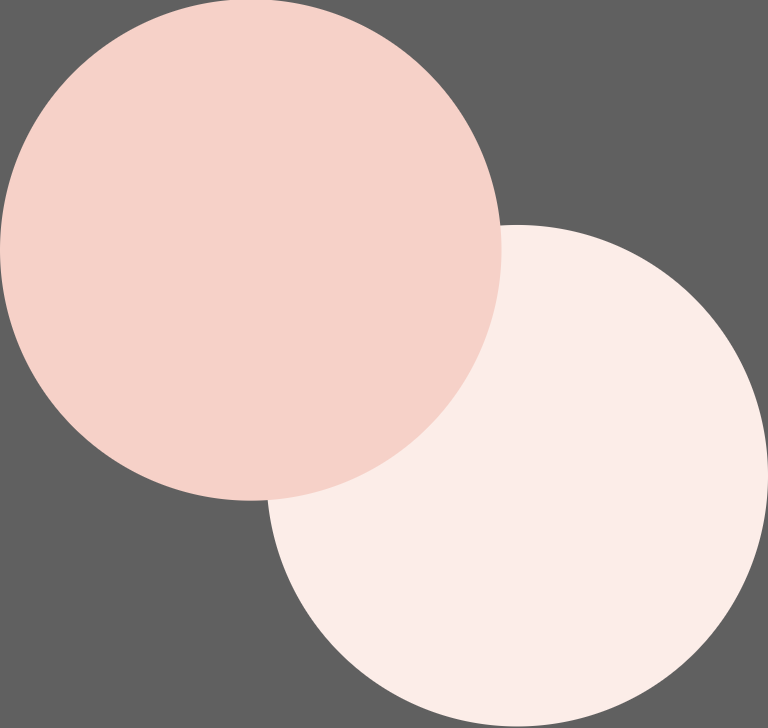
Give the GLSL for this background, as a WebGL 1 fragment shader.

```glsl
precision highp float;

uniform vec2 u_resolution;

// Colours
const vec3 GRAY = vec3(0.376, 0.376, 0.376);
const vec3 PINK = vec3(0.964, 0.820, 0.784);
const vec3 CREAM = vec3(0.988, 0.929, 0.910);

// Layout, in units of the canvas width
const float RADIUS = 0.3265;
const vec2 PINK_CENTER = vec2(0.3265, 0.6225);
const vec2 CREAM_CENTER = vec2(0.6735, 0.3285);

// Antialiased coverage of a disc
float discMask(vec2 point, vec2 center, float pixel) {
    float dist = length(point - center) - RADIUS;
    return clamp(0.5 - dist / pixel, 0.0, 1.0);
}

void main() {
    float pixel = 1.0 / u_resolution.x;
    vec2 point = gl_FragCoord.xy * pixel;

    // Back disc first, then the overlapping front disc
    vec3 color = mix(GRAY, CREAM, discMask(point, CREAM_CENTER, pixel));
    color = mix(color, PINK, discMask(point, PINK_CENTER, pixel));

    gl_FragColor = vec4(color, 1.0);
}
```
